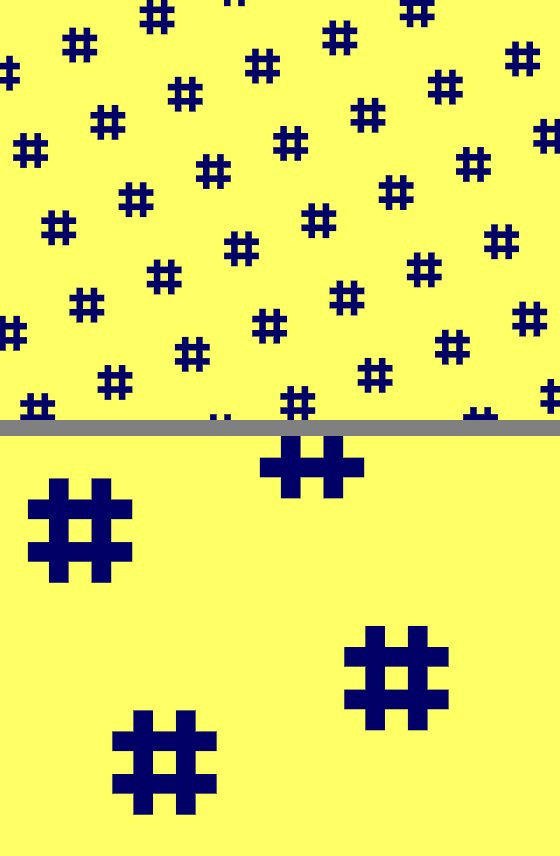
Top: the whole. Bottom: its middle third, enlarged.
Give the GLSL for this pattern, as a WebGL 2 fragment shader.

```glsl
#version 300 es
precision highp float;
// Upright dark blue hash marks on a square lattice tilted by 20 degrees, over flat yellow.

uniform vec2 u_resolution;
out vec4 fragColor;

const vec3 YELLOW = vec3(1.0, 1.0, 0.4);
const vec3 NAVY = vec3(0.0, 0.0, 0.4);

// Lengths are fractions of the canvas height.
const float SPACING = 0.1959;
const float TILT = radians(20.0);
const vec2 ANCHOR = vec2(0.575, 0.4075);
const float BAR_REACH = 0.0414;
const float BAR_OFFSET = 0.0169;
const float BAR_HALF_WIDTH = 0.0078;

mat2 rotation(float angle) {
  float c = cos(angle), s = sin(angle);
  return mat2(c, s, -s, c);
}

float boxDistance(vec2 p, vec2 halfSize) {
  vec2 d = abs(p) - halfSize;
  return length(max(d, 0.0)) + min(max(d.x, d.y), 0.0);
}

// Offset from the nearest lattice point, kept in upright axes.
vec2 latticeOffset(vec2 p, float spacing, float angle) {
  mat2 turn = rotation(angle);
  vec2 cell = transpose(turn) * p / spacing;
  return turn * (cell - round(cell)) * spacing;
}

// Two vertical and two horizontal bars, folded into one quadrant.
float hashMarkDistance(vec2 p, float reach, float offset, float halfWidth) {
  vec2 q = abs(p);
  float upright = boxDistance(q - vec2(offset, 0.0), vec2(halfWidth, reach));
  float level = boxDistance(q - vec2(0.0, offset), vec2(reach, halfWidth));
  return min(upright, level);
}

void main() {
  vec2 p = gl_FragCoord.xy / u_resolution.y;
  float pixel = 1.0 / u_resolution.y;

  vec2 local = latticeOffset(p - ANCHOR, SPACING, TILT);
  float d = hashMarkDistance(local, BAR_REACH, BAR_OFFSET, BAR_HALF_WIDTH);

  // One-pixel edge coverage.
  float ink = clamp(0.5 - d / pixel, 0.0, 1.0);
  fragColor = vec4(mix(YELLOW, NAVY, ink), 1.0);
}
```
